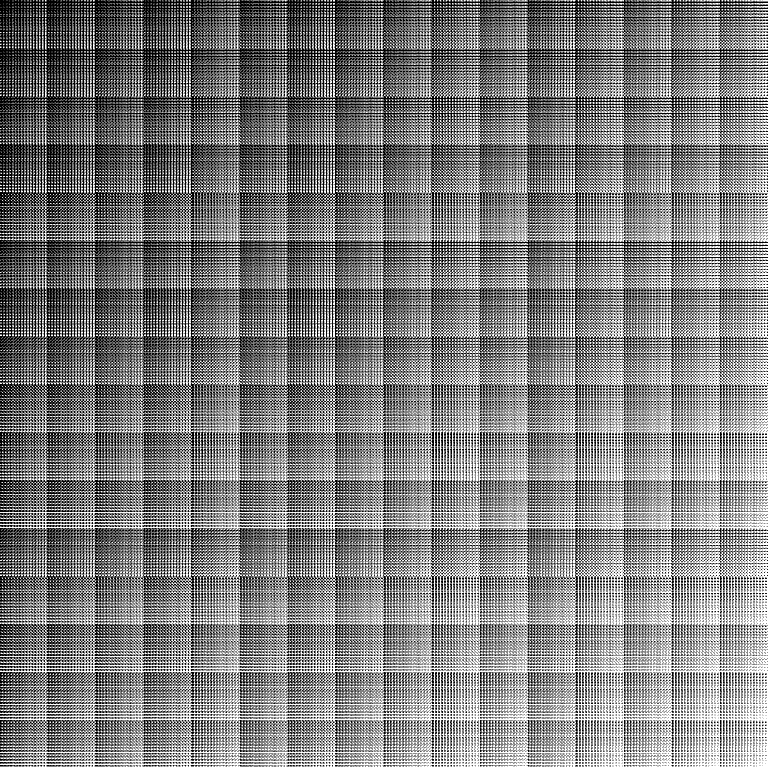
A WebGL 2 fragment shader for this pattern:

```glsl
#version 300 es
precision highp float;
// Draws a 16 by 16 grid of cells, each holding 16 by 16 tiny four-quadrant bitmap tiles.

#define CELLS 16          // cells across and down
#define TILES 16          // tiles across and down in one cell
#define BITS 4            // bits across and down in one tile
#define EDGE_BLEND 0.045  // weight of the outer filter taps
#define CONTRAST 1.12     // gain around middle grey

uniform vec2 u_resolution;
out vec4 fragColor;

const vec3 INK = vec3(0.0);
const vec3 PAPER = vec3(1.0);

// The sixteen 2x2 bitmaps, ordered from empty to full.
const int SHAPES[16] = int[16](0, 1, 2, 4, 8, 3, 5, 6, 9, 10, 12, 7, 11, 13, 14, 15);

// Value of one bit of the pattern; uv runs from the top left.
float patternBit(vec2 uv) {
    int side = CELLS * TILES * BITS;
    ivec2 bit = clamp(ivec2(floor(uv * float(side))), ivec2(0), ivec2(side - 1));
    ivec2 tile = bit / BITS;
    ivec2 cell = tile / TILES;
    ivec2 inner = tile % TILES;
    ivec2 quadrant = (bit % BITS) / 2;

    // Left quadrants follow the place in the cell, right ones the cell itself.
    ivec2 place = quadrant.x == 0 ? inner : cell;
    int level = quadrant.y == 0 ? place.x : place.y;

    int corner = bit.x % 2 + 2 * (bit.y % 2);
    return float((SHAPES[level] >> corner) & 1);
}

// Filter weight of tap i, heavier for the two middle taps.
float tapWeight(int i) {
    return (i == 0 || i == 3) ? EDGE_BLEND : 0.5 - EDGE_BLEND;
}

void main() {
    // Centred square, measured in canvas units.
    float extent = min(u_resolution.x, u_resolution.y);
    vec2 origin = 0.5 * (u_resolution - extent);

    // Smooth the bits with a 4x4 tap filter.
    float light = 0.0;
    for (int j = 0; j < 4; j++) {
        for (int i = 0; i < 4; i++) {
            vec2 offset = (vec2(i, j) - 1.5) * 0.5;
            vec2 uv = (gl_FragCoord.xy + offset - origin) / extent;
            uv.y = 1.0 - uv.y;
            light += tapWeight(i) * tapWeight(j) * patternBit(uv);
        }
    }

    float tone = clamp(0.5 + (light - 0.5) * CONTRAST, 0.0, 1.0);
    fragColor = vec4(mix(INK, PAPER, tone), 1.0);
}
```
